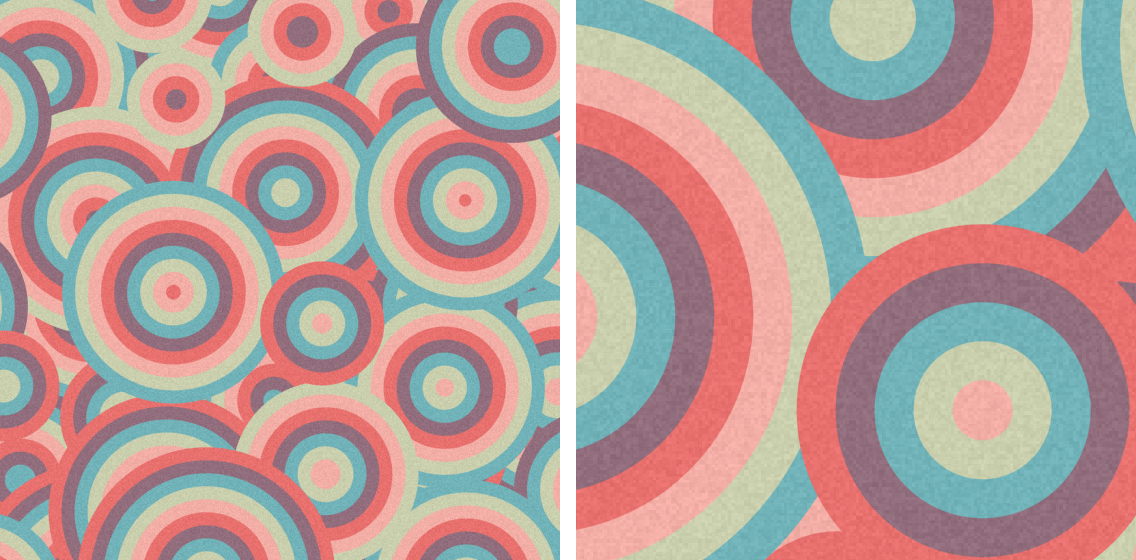
Left: the whole. Right: its middle third, enlarged.
This pattern is drawn by a Shadertoy shader. Its source:

```glsl
// Overlapping discs of concentric rings in five muted retro colours, with fine paper grain.

const float RING = 0.0232;   // width of one ring
const int DISCS = 46;

float hash(vec2 p) {
    vec3 q = fract(vec3(p.xyx) * 0.1031);
    q += dot(q, q.yzx + 33.33);
    return fract((q.x + q.y) * q.z);
}

// Colour cycle, running from the centre outwards.
vec3 ringColour(float index) {
    int k = int(mod(index + 0.5, 5.0));
    if (k == 0) return vec3(0.91, 0.44, 0.43);   // coral
    if (k == 1) return vec3(0.95, 0.68, 0.65);   // pink
    if (k == 2) return vec3(0.79, 0.81, 0.68);   // cream
    if (k == 3) return vec3(0.44, 0.70, 0.72);   // teal
    return vec3(0.57, 0.43, 0.49);               // purple
}

// Rings are counted inwards from the rim; the core absorbs the remainder.
vec3 discColour(float dist, float radius, float rim, float pixel) {
    float depth = (radius - dist) / RING;
    float rings = max(1.0, floor(radius / RING - 0.45));
    float edge = clamp(floor(depth + 0.5), 1.0, rings);
    float inside = clamp((depth - edge) * RING / pixel + 0.5, 0.0, 1.0);
    return mix(ringColour(rim - edge + 11.0), ringColour(rim - edge + 10.0), inside);
}

// Rim colours are weighted: teal and purple often, pink never.
float rimIndex(float h) {
    return h < 0.37 ? 3.0 : h < 0.60 ? 4.0 : h < 0.80 ? 2.0 : 5.0;
}

void mainImage(out vec4 fragColor, in vec2 fragCoord) {
    float pixel = 1.2 / iResolution.y;
    vec2 uv = fragCoord / iResolution.y;
    vec3 colour = ringColour(1.0);

    // Paint the discs from back to front, evenly spread with some jitter.
    for (int i = 0; i < DISCS; i++) {
        float n = float(i);
        float layer = n / float(DISCS);
        vec2 spread = fract(0.37 + n * vec2(0.7548777, 0.5698403));
        vec2 jitter = vec2(hash(vec2(n, 3.7)), hash(vec2(n, 9.1))) - 0.5;
        vec2 centre = mix(vec2(-0.08), vec2(1.08), spread) + 0.12 * jitter;
        float size = hash(vec2(n, 17.3));
        float radius = mix(mix(0.16, 0.06, layer), 0.235, size);
        float rim = rimIndex(hash(vec2(n, 29.9)));

        float dist = length(uv - centre);
        float cover = clamp((radius - dist) / pixel + 0.5, 0.0, 1.0);
        if (cover > 0.0) colour = mix(colour, discColour(dist, radius, rim, pixel), cover);
    }

    // Two sizes of paper grain.
    float grain = hash(floor(uv * 512.0)) + 0.6 * hash(floor(uv * 300.0) + 71.0) - 0.8;
    fragColor = vec4(colour + 0.045 * grain, 1.0);
}
```
